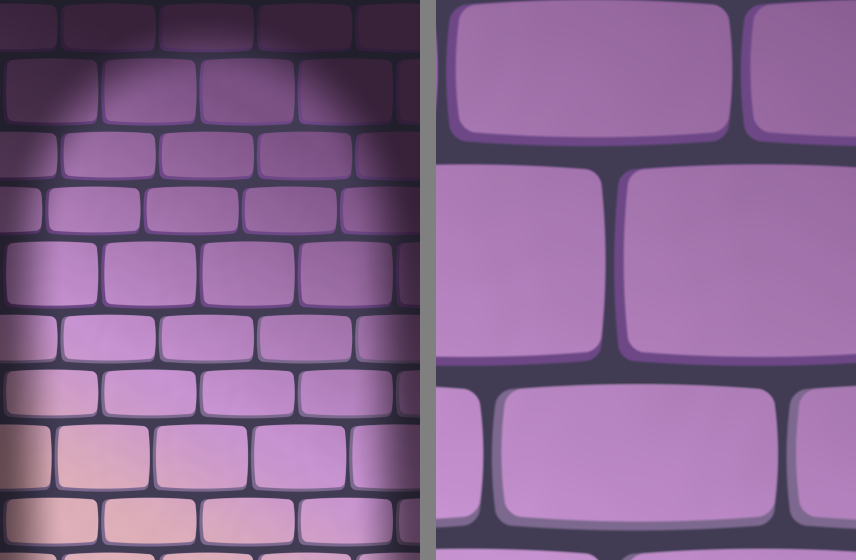
Left: the whole. Right: its middle third, enlarged.
Reproduce this texture procedurally as a Shadertoy shader.

```glsl
// Lengths are fractions of the canvas height
const float BRICK_W = 0.1754;
const float TALL_H = 0.1308;
const float SHORT_H = 0.0980;
const float FIRST_TALL = 0.0990;              // top of the first tall course
const vec2 GAP = vec2(0.0026, 0.0055);        // mortar on each side of a brick
const vec2 BEVEL = vec2(0.0057, 0.0053);      // left and bottom rim
const float BULGE = 0.0038;
const float CORNER = 0.0085;
const float EDGE_BLUR = 0.0012;

// Sideways shift of each course in brick widths, from the top
const float SHIFT[10] = float[10](0.60, 0.015, 0.60, 0.445, 0.015,
                                  0.60, 0.015, 0.54, 0.015, 0.60);

const vec3 PLUM = vec3(0.515, 0.345, 0.55);
const vec3 ORCHID = vec3(0.78, 0.575, 0.82);
const vec3 PEACH = vec3(0.87, 0.685, 0.72);
const vec3 RIM_UPPER = vec3(0.43, 0.28, 0.53);
const vec3 RIM_LOWER = vec3(0.49, 0.41, 0.56);
const vec3 MORTAR = vec3(0.255, 0.235, 0.33);
const vec3 SHADE = vec3(0.45, 0.42, 0.44);
const vec3 MORTAR_SHADE = vec3(0.53, 0.51, 0.53);

const vec2 ARCH_CENTER = vec2(0.372, 0.570);
const vec2 ARCH_RADIUS = vec2(0.314, 0.345);
const float ARCH_SOFT = 0.19;

// Rounded box whose sides swell outward
float brickDistance(vec2 p, vec2 halfSize) {
    vec2 t = min(abs(p / halfSize), 1.0);
    vec2 q = abs(p) - halfSize + BULGE * t.yx * t.yx + CORNER;
    return length(max(q, 0.0)) + min(max(q.x, q.y), 0.0) - CORNER;
}

float coverage(float d) {
    float blur = max(EDGE_BLUR, 0.75 / iResolution.y);
    return 1.0 - smoothstep(-blur, blur, d);
}

// Diagonal colour wash from plum at the top to peach at the lower left
vec3 faceColor(vec2 p) {
    float t = 1.0 - p.y - 0.577 * p.x;
    vec3 c = mix(PLUM, ORCHID, clamp(t / 0.50, -0.12, 1.0));
    c = mix(c, PEACH, smoothstep(0.48, 0.84, t));
    float mottle = sin(dot(p, vec2(61.0, 43.0)) + 2.0 * sin(p.y * 37.0))
                 * sin(dot(p, vec2(-47.0, 71.0)) + 2.0 * sin(p.x * 53.0));
    return c * (1.0 + 0.008 * mottle);
}

// Light pool: elliptical top, straight sides below
float archLight(vec2 p) {
    vec2 d = p - ARCH_CENTER;
    float r = length(vec2(d.x, max(d.y, 0.0)) / ARCH_RADIUS);
    return 1.0 - smoothstep(1.0 - ARCH_SOFT, 1.0 + ARCH_SOFT, r);
}

void mainImage(out vec4 fragColor, in vec2 fragCoord) {
    vec2 p = fragCoord / iResolution.y;

    // Courses repeat as one tall, two short
    float period = TALL_H + 2.0 * SHORT_H;
    float depth = 1.0 - p.y - FIRST_TALL;
    float group = floor(depth / period);
    float local = depth - group * period;
    bool tall = local < TALL_H;
    float k = tall ? 0.0 : 1.0 + min(floor((local - TALL_H) / SHORT_H), 1.0);
    float courseTop = tall ? 0.0 : TALL_H + (k - 1.0) * SHORT_H;
    float courseH = tall ? TALL_H : SHORT_H;
    int course = int(group * 3.0 + k) + 1;

    // Position within the brick cell
    float u = fract(p.x / BRICK_W - SHIFT[clamp(course, 0, 9)]) - 0.5;
    vec2 cell = vec2(u * BRICK_W, courseH * 0.5 - (local - courseTop));
    vec2 bodyHalf = 0.5 * vec2(BRICK_W, courseH) - GAP;
    float body = coverage(brickDistance(cell, bodyHalf));
    float face = coverage(brickDistance(cell - 0.5 * BEVEL, bodyHalf - 0.5 * BEVEL));

    // Layers under the light
    float light = archLight(p);
    vec3 shade = mix(SHADE, vec3(1.0), light);
    vec3 rim = course < 5 ? RIM_UPPER : RIM_LOWER;
    vec3 color = MORTAR * mix(MORTAR_SHADE, vec3(1.0), light);
    color = mix(color, rim * shade, body);
    color = mix(color, faceColor(p) * shade, face);
    fragColor = vec4(color, 1.0);
}
```
